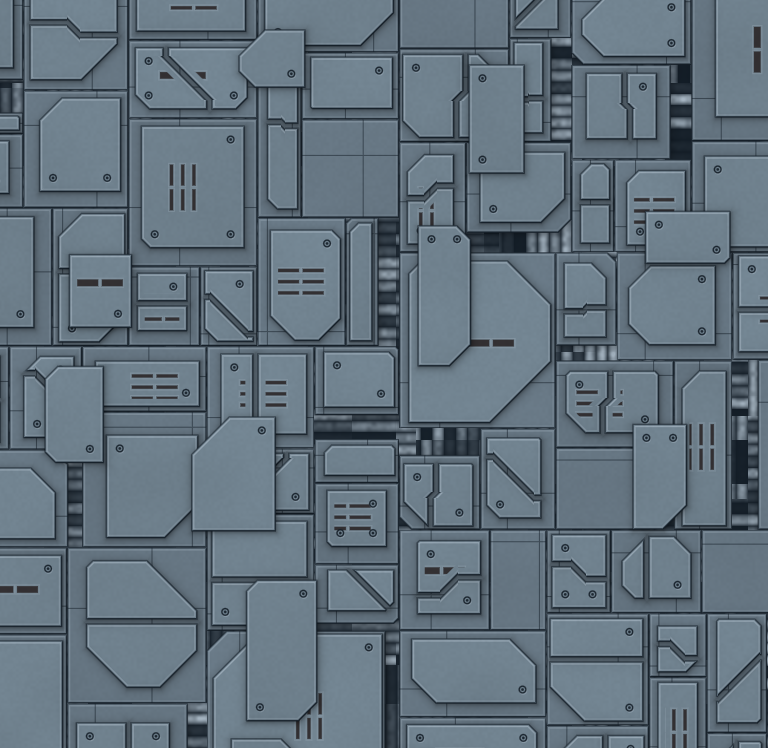
Write a Shadertoy shader that draws this texture.

```glsl
// Blue-grey armour plating: a recursive split gives base panels that carry
// chamfered plates with rims, screws and slots; loose plates cross the seams.
const vec3 PLATE = vec3(0.442, 0.512, 0.562);
const vec3 BASE = vec3(0.405, 0.468, 0.518);
const vec3 RIM = vec3(0.64, 0.70, 0.75);
const vec3 BEVEL = vec3(0.28, 0.335, 0.385);
const vec3 INK = vec3(0.07, 0.108, 0.145);
const vec3 SLOT = vec3(0.17, 0.15, 0.155);
const vec2 LIGHT = vec2(-0.5, 0.866);
const float MIN_PANEL = 0.13;  // lengths in canvas heights
const float MAX_PANEL = 0.29;
const float OUTLINE = 0.0009;
const float SHADOW = 0.0045;
const float SCREW = 0.0054;
const float LOOSE_CELL = 0.25;
const float LOOSE_SHARE = 0.46;

struct Plate { vec2 size; float seed; float side; float chamfer; };

float hash(vec2 p) {
  vec3 a = fract(p.xyx * 0.1031);
  a += dot(a, a.yzx + 33.33);
  return fract((a.x + a.y) * a.z);
}

float rnd(float seed, float k) { return hash(vec2(seed * 917.0 + 3.0, k * 7.3 + 1.0)); }

float noise(vec2 p) {
  vec2 i = floor(p), f = fract(p);
  f = f * f * (3.0 - 2.0 * f);
  return mix(mix(hash(i), hash(i + vec2(1, 0)), f.x),
             mix(hash(i + vec2(0, 1)), hash(i + 1.0), f.x), f.y);
}

float cover(float d) { return clamp(0.5 - d * iResolution.y / 1.2, 0.0, 1.0); }

// Box with random cut corners; a nonzero side keeps one half of a bent split.
float shape(vec2 q, Plate s) {
  vec2 a = abs(q) - s.size;
  float r = rnd(s.seed, 2.0 * step(0.0, q.x) + step(0.0, q.y));
  float cut = s.chamfer * min(s.size.x, s.size.y) * max(0.0, r - 0.6) * 2.4;
  float d = max(max(a.x, a.y), (a.x + a.y + cut) * 0.7071);
  if (s.side != 0.0) {
    vec2 u = s.size.x > s.size.y ? q : q.yx;
    u.y *= rnd(s.seed, 5.0) < 0.5 ? -1.0 : 1.0;
    float bend = 0.035 * max(0.0, rnd(s.seed, 6.0) * 1.4 - 0.4);
    float fold = u.x - clamp(u.y, -bend, bend) + 0.03 * (rnd(s.seed, 7.0) - 0.5);
    fold *= abs(u.y) < bend ? 0.7071 : 1.0;
    d = max(d, s.side * fold + 0.0035);
  }
  return d;
}

void addScrew(inout vec3 col, vec2 q, Plate s) {
  vec2 corner = 2.0 * step(0.0, q) - 1.0, center = corner * (s.size - 0.018);
  float pick = rnd(s.seed, 20.0 + corner.x + 3.0 * corner.y);
  if (pick < 0.5 || min(s.size.x, s.size.y) < 0.03 || shape(center, s) > -0.012) return;
  vec2 v = q - center;
  col = mix(col, RIM, 0.5 * cover(length(v + LIGHT * 0.0015) - SCREW));
  col = mix(col, INK, 0.9 * cover(length(v) - SCREW));
  col = mix(col, PLATE, cover(abs(length(v) - 0.0026) - 0.0008));
}

// Rows of broken dashes, or one wide broken slot.
void addSlots(inout vec3 col, vec2 q, Plate s, float d) {
  if (rnd(s.seed, 30.0) > 0.3 || min(s.size.x, s.size.y) < 0.026) return;
  vec2 v = q - s.size * 0.45 * (vec2(rnd(s.seed, 31.0), rnd(s.seed, 32.0)) - 0.5);
  if (s.size.y > s.size.x * mix(0.8, 2.0, rnd(s.seed, 33.0))) v = v.yx;
  bool wide = rnd(s.seed, 34.0) < 0.35;
  float row = wide ? 0.0 : clamp(floor(v.y / 0.015 + 0.5), -1.0, floor(rnd(s.seed, 35.0) * 2.0));
  vec2 e = abs(vec2(abs(v.x + 0.004) - 0.0165, v.y - row * 0.015));
  e -= vec2(0.014, wide ? 0.0045 : 0.0022);
  float slot = max(e.x, e.y), inside = cover(d + 0.01);
  col = mix(col, RIM, 0.35 * inside * cover(abs(slot - 0.0016) - 0.0006));
  col = mix(col, SLOT, 0.9 * inside * cover(slot));
}

void addPlate(inout vec3 col, vec2 q, Plate s, vec3 paint, float lift) {
  float d = shape(q, s);
  if (d > 0.04) return;
  float facing = clamp((shape(q + LIGHT * 0.002, s) - d) / 0.002, -1.0, 1.0);
  col *= 1.0 - lift * exp(-max(d, 0.0) / SHADOW) * (0.6 - 0.35 * facing);
  vec3 face = paint * (0.97 + 0.05 * rnd(s.seed, 9.0) + 0.01 * q.y / s.size.y);
  face = mix(face, BEVEL, 0.18 * exp(min(d, 0.0) / 0.004) * (1.0 - 0.5 * facing));
  face = mix(face, RIM, cover(abs(d + 0.0027) - 0.0009) * lift * (1.0 + 0.45 * facing));
  if (lift > 0.45) {
    addSlots(face, q, s, d);
    addScrew(face, q, s);
  }
  col = mix(col, face, cover(d));
  col = mix(col, INK, (0.75 - 0.2 * facing) * cover(abs(d) - OUTLINE));
}

// Pipes and pale steel bars seen through the gaps.
vec3 machinery(vec2 p) {
  vec2 bars = (hash(floor(p * 9.0) + 40.0) < 0.5 ? p : p.yx) * vec2(64, 17);
  float f = fract(bars.x), v = hash(floor(bars) + 11.0);
  float glow = v * (0.2 + 3.0 * f * (1.0 - f)) * (0.75 + 0.4 * noise(p * 150.0));
  return mix(INK, RIM, min(glow, 1.0));
}

void mainImage(out vec4 fragColor, in vec2 fragCoord) {
  vec2 p = fragCoord / iResolution.y, lo = vec2(-0.06), hi = vec2(1.12, 1.05);
  // Split until the panel around p is small enough.
  float seed = 0.0;
  for (int i = 0; i < 12; i++) {
    vec2 size = hi - lo;
    seed = hash((lo + hi * 1.7) * 531.0 + 90.0);
    if (max(size.x, size.y) < mix(MIN_PANEL, MAX_PANEL, seed)) break;
    vec2 c = mix(lo, hi, mix(0.31, 0.69, rnd(seed, 2.0)));
    bool tall = size.y > size.x * mix(0.75, 1.7, rnd(seed, 1.0));
    vec2 axis = tall ? vec2(0, 1) : vec2(1, 0);
    if (dot(p - c, axis) < 0.0) hi = mix(hi, c, axis); else lo = mix(lo, c, axis);
  }

  // Base panel, sometimes pulled back from one edge to open a gap.
  vec2 h = 0.5 * (hi - lo) - 0.0006, q = p - 0.5 * (lo + hi);
  float gap = rnd(seed, 40.0) < 0.28 ? mix(0.004, 0.018, rnd(seed, 41.0)) : 0.0;
  vec2 pull = rnd(seed, 42.0) < 0.5 ? vec2(gap, 0) : vec2(0, gap);
  h -= pull;
  q += pull * (rnd(seed, 43.0) < 0.5 ? -1.0 : 1.0);
  vec3 col = machinery(p);
  Plate base = Plate(h, seed, 0.0, gap > 0.0 ? 0.4 : 0.0);
  addPlate(col, q, base, BASE, 0.3);
  vec2 g = abs(q + h * (1.6 * rnd(seed, 44.0) - 0.8));
  col = mix(col, INK, 0.6 * cover(max(min(g.x, g.y) - 0.0006, shape(q, base))));

  // Raised plates: a split pair, one, or none.
  float kind = rnd(seed, 45.0);
  float margin = min(0.3 * min(h.x, h.y), mix(0.005, 0.022, rnd(seed, 46.0)));
  q += margin * (vec2(rnd(seed, 47.0), rnd(seed, 48.0)) - 0.5);
  Plate top = Plate(h - margin, seed, kind < 0.4 ? 1.0 : 0.0, 0.95);
  if (kind < 0.95) addPlate(col, q, top, PLATE, 0.5);
  top.side = -1.0;
  if (kind < 0.4) addPlate(col, q, top, PLATE, 0.5);

  // Loose plates lying across the seams.
  for (int k = 0; k < 9; k++) {
    vec2 id = floor(p / LOOSE_CELL) + vec2(k % 3 - 1, k / 3 - 1);
    float s = hash(id + 71.0);
    if (rnd(s, 50.0) > LOOSE_SHARE) continue;
    vec2 jitter = vec2(rnd(s, 51.0), rnd(s, 52.0)) - 0.5;
    vec2 size = 0.034 + vec2(0.027, 0.06) * vec2(rnd(s, 53.0), rnd(s, 54.0));
    vec2 v = p - (id + 0.5 + 0.6 * jitter) * LOOSE_CELL;
    addPlate(col, v, Plate(size, s, 0.0, 0.95), PLATE, 0.5);
  }

  // Worn paint and fine grain.
  col *= 0.965 + 0.04 * noise(p * 14.0) + 0.03 * noise(p * 260.0);
  fragColor = vec4(col, 1);
}
```
